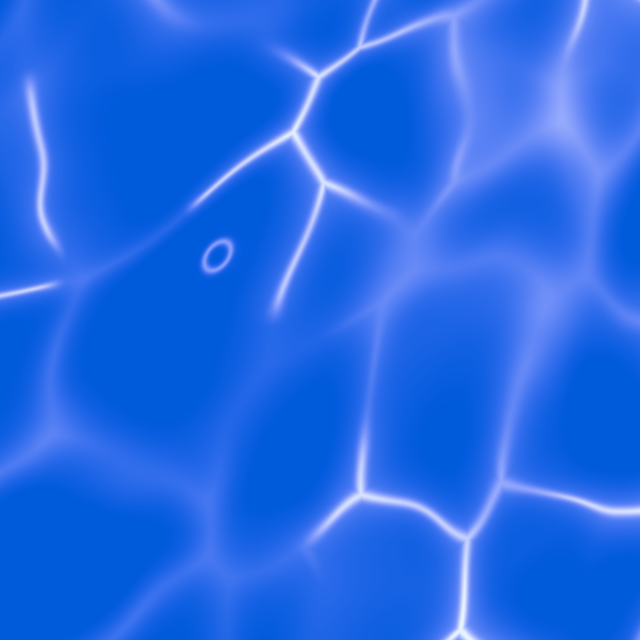
A Shadertoy shader for this texture:

```glsl
// Sunlight caustics on the floor of a blue pool.
// Warped Voronoi borders give a net of light: wide soft halos everywhere,
// with crisp bright filaments where a slow noise focuses the light.

const float NET_SCALE = 4.2;    // cells across the canvas
const float VEIL_SCALE = 3.0;   // cells of the fainter, deeper net
const float HALO_WIDTH = 0.10;  // in cells
const vec2 DRIFT = vec2(0.6, 0.8);  // direction the cells are drawn out in

vec2 hash2(vec2 p, float seed) {
    vec2 q = vec2(dot(p, vec2(127.1, 311.7)), dot(p, vec2(269.5, 183.3)));
    return fract(sin(q + seed) * 43758.5453);
}

// Smooth two-channel value noise in 0..1
vec2 noise2(vec2 p, float seed) {
    vec2 i = floor(p), f = fract(p);
    f = f * f * f * (f * (f * 6.0 - 15.0) + 10.0);
    vec2 low = mix(hash2(i, seed), hash2(i + vec2(1, 0), seed), f.x);
    vec2 high = mix(hash2(i + vec2(0, 1), seed), hash2(i + vec2(1, 1), seed), f.x);
    return mix(low, high, f.y);
}

// Lengthens features along a direction
vec2 stretch(vec2 p, vec2 dir, float amount) {
    return p - amount * dir * dot(p, dir);
}

// Bends the net as the moving water surface would
vec2 warp(vec2 p, float seed) {
    vec2 swell = noise2(p * 3.5, seed) - 0.5;
    vec2 ripple = noise2(p * 9.0 + swell, seed + 3.0) - 0.5;
    return p + 0.17 * swell + 0.045 * ripple;
}

vec2 cellPoint(vec2 cell, float seed) {
    return cell + 0.1 + 0.8 * hash2(cell, seed);
}

// x: distance to the nearest cell border, y: soft light summed over borders
vec2 causticNet(vec2 p, float seed) {
    vec2 base = floor(p), home = base, toHome = vec2(0.0);
    float nearest = 1e3;
    for (int y = -1; y <= 1; y++)
    for (int x = -1; x <= 1; x++) {
        vec2 cell = base + vec2(x, y);
        vec2 r = cellPoint(cell, seed) - p;
        if (dot(r, r) < nearest) {
            nearest = dot(r, r);
            toHome = r;
            home = cell;
        }
    }
    float border = 1e3, light = 0.0;
    for (int y = -2; y <= 2; y++)
    for (int x = -2; x <= 2; x++) {
        if (x == 0 && y == 0) continue;
        vec2 r = cellPoint(home + vec2(x, y), seed) - p;
        float gap = max(0.5 * (dot(r, r) - nearest), 0.0);
        border = min(border, gap / length(r - toHome));
        light += exp(-length(vec2(gap, 0.035)) / HALO_WIDTH);
    }
    return vec2(border, 1.0 - exp(-1.2 * light));
}

// Core with a narrow glow; focus 0..1 makes it stronger and crisper
float filament(float dist, float focus) {
    float width = mix(0.050, 0.028, focus);
    float core = exp(-pow(dist / width, 2.0));
    float glow = exp(-dist / 0.065);
    return focus * (0.44 * core + 0.14 * glow);
}

// Small closed loop of light, tilted
float lightLoop(vec2 q, float angle, float radius) {
    float c = cos(angle), s = sin(angle);
    q = vec2(c * q.x + s * q.y, (c * q.y - s * q.x) * 1.6);
    float dist = abs(length(q) - radius);
    return 0.42 * exp(-pow(dist / 0.007, 2.0)) + 0.16 * exp(-dist / 0.02);
}

// Deep blue through periwinkle to near white
vec3 waterColor(float light) {
    float r = clamp(light, 0.0, 0.90);
    float g = 0.355 + 0.30 * r + 0.40 * r * r;
    float b = 1.0 - 0.14 * pow(1.0 - r, 2.8);
    return vec3(r, min(g, 0.95), b);
}

void mainImage(out vec4 fragColor, in vec2 fragCoord) {
    vec2 uv = fragCoord / iResolution.y;
    vec2 drawn = stretch(uv, DRIFT, 0.3);

    // Main net and the slow variation of its focus, eased near the loop
    vec2 toLoop = uv - vec2(0.34, 0.60);
    vec2 net = causticNet(warp(drawn, 1.0) * NET_SCALE + 7.0, 2.0);
    vec2 variation = noise2(uv * 5.0 + 11.0, 5.0);
    float focus = smoothstep(0.42, 0.78, variation.x);
    focus *= smoothstep(0.03, 0.09, length(toLoop));
    float halo = 0.40 * net.y * mix(0.55, 1.25, variation.y);

    // Faint second net and broad haze
    vec2 veil = causticNet(warp(drawn + 4.0, 8.0) * VEIL_SCALE, 9.0);
    vec2 haze = noise2(drawn * 3.5 + 2.0, 14.0);
    float soft = 0.16 * veil.y * smoothstep(0.25, 0.8, haze.x)
               + 0.07 * smoothstep(0.45, 0.9, haze.y);

    float light = 1.25 * (halo + soft) - 0.09 + filament(net.x, focus);
    light += lightLoop(toLoop, 0.9, 0.026);
    fragColor = vec4(waterColor(light), 1.0);
}
```
